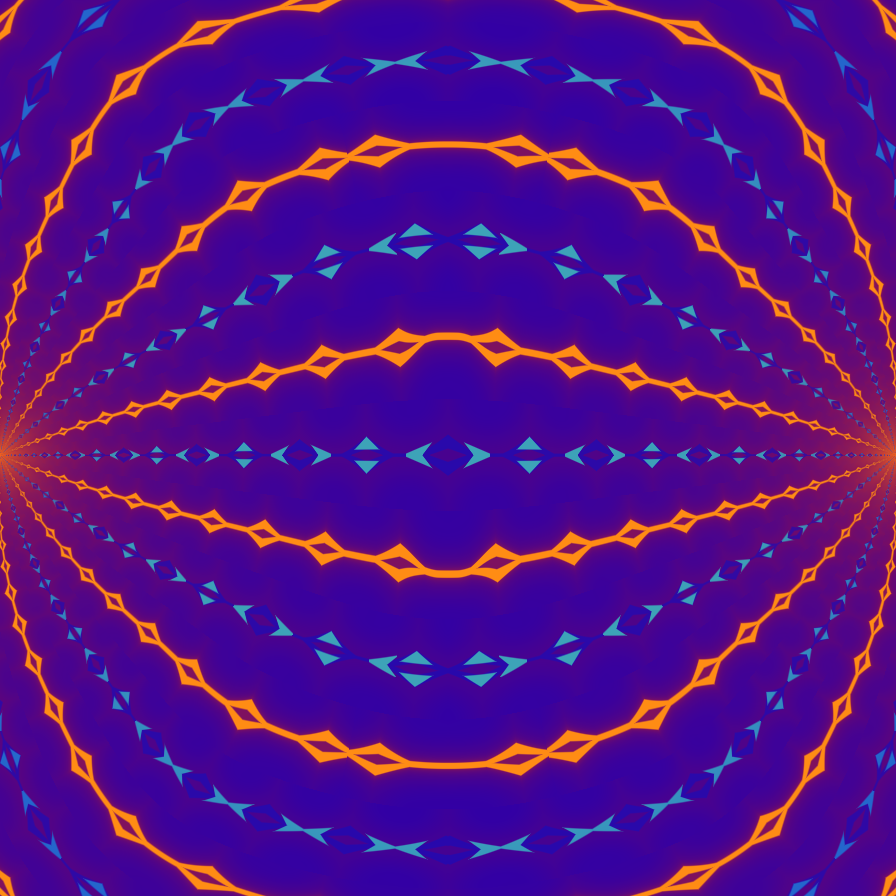
Give the GLSL for this pattern, as a WebGL 2 fragment shader.

```glsl
#version 300 es
precision highp float;
// Lens-shaped fans of orange and cyan diamond chains meeting at two glowing side points.

uniform vec2 u_resolution;
out vec4 fragColor;

float fill(float dist, float blur) {
    return 1.0 - smoothstep(-blur, blur, dist);
}

// Bipolar coordinates about (-1,0) and (1,0): x runs along a chain, y counts the chains.
vec2 fanCoords(vec2 p) {
    float along = 0.5 * log((dot(p + vec2(1, 0), p + vec2(1, 0)) + 1e-6)
                          / (dot(p - vec2(1, 0), p - vec2(1, 0)) + 1e-6));
    float angle = atan(2.0 * p.y, 1.0 - dot(p, p));
    float shoulder = along - 0.75;
    angle -= 0.06 * smoothstep(0.6, 1.45, angle) * exp(-8.0 * shoulder * shoulder);
    float middle = exp(-1.7 * along * along);
    float nearFocus = sinh(angle * 0.63662);
    float nearMiddle = sinh(min(tan(min(angle, 3.0) * 0.5), 3.0));
    float link = along / 0.56 - 0.27 * tanh(1.8 * along);
    return vec2(2.0 * link, 4.0 * mix(nearFocus, nearMiddle, middle));
}

void main() {
    vec2 p = abs((gl_FragCoord.xy / u_resolution - vec2(0.5, 0.492)) * 2.0);
    vec2 fan = fanCoords(p);
    float blur = clamp(0.8 * fwidth(fan.y), 0.004, 0.25);

    // Chain number, diamond number and position inside the diamond's cell
    float row = floor(fan.y + 0.5);
    float phase = row < 0.5 ? 0.0 : row < 1.5 ? 0.55 : max(0.0, 0.62 - 0.15 * row);
    float density = (1.0 + 0.012 * row * row) * (row == 4.0 ? 1.25 : 1.0);
    float along = fan.x * density - phase;
    float cell = floor(along + 0.5);
    float offset = along - cell;
    if (row == 3.0 && along < 0.75) offset = along - 0.46;
    float t = abs(offset);
    // The middle link of the first chain arches outward
    float arch = row == 1.0 ? 0.075 * (1.0 - smoothstep(0.1, 0.5, fan.x)) : 0.0;
    float across = abs(fan.y - row - arch);
    bool warmRow = mod(row, 2.0) > 0.5;

    // Thin link with pointed spikes, pierced by a rhombic hole
    float spike = 0.185 * pow(max(0.0, 1.0 - t / 0.42), 1.4);
    float outline = across - max(warmRow ? 0.034 : 0.016, spike);
    float hole = across + 0.27 * t - 0.06;
    float body = fill(outline, blur) * (1.0 - fill(hole, blur));

    // Ground: blue bubbles, violet seams and the heat of the side points
    float focusDist = length(p - vec2(1, 0));
    float bubble = length(vec2(0.7 * (0.5 - t), 0.5 - across));
    float violet = 0.32 * smoothstep(0.12, 0.55, bubble)
                 + 0.95 * exp(-2.2 * focusDist)
                 + 0.2 * smoothstep(0.85, 1.35, length(p));
    vec3 color = mix(vec3(0.18, 0.0, 0.66), vec3(0.42, 0.02, 0.43), min(violet, 1.0));
    color = mix(color, vec3(0.64, 0.12, 0.25), 0.85 * exp(-6.0 * focusDist));
    color = mix(color, vec3(0.98, 0.42, 0.1), 0.9 * exp(-20.0 * focusDist));

    if (warmRow) {
        float gap = max(outline, 0.0);
        color = mix(color, vec3(0.42, 0.02, 0.43), 0.4 * exp(-7.0 * gap));
        color = mix(color, vec3(0.64, 0.12, 0.25), 0.5 * exp(-28.0 * gap));
        color = mix(color, vec3(1.0, 0.55, 0.08), body);
    } else {
        // Lit tips alternate between the spikes and the ends of the diamonds
        bool upright = mod(cell, 2.0) > 0.5 && !(row == 4.0 && cell < 4.5);
        float spikeTip = max(across - 0.18 * (1.0 - t / 0.24), 0.055 - across);
        float endTip = max(across - 0.11 * (0.54 - t) / 0.34, 0.3 - t - across);
        float tip = upright ? spikeTip : endTip;
        if (row == 2.0 && cell < 0.5) tip = offset > 0.2 ? endTip : spikeTip;
        vec3 cyan = mix(vec3(0.24, 0.64, 0.72), vec3(0.14, 0.4, 0.8),
                        smoothstep(0.75, 1.35, length(p) + 0.1 * p.x));
        color = mix(color, vec3(0.08, 0.05, 0.74), 0.6 * body);
        color = mix(color, cyan, fill(tip, blur) * (1.0 - 0.6 * exp(-7.0 * focusDist)));
    }
    fragColor = vec4(color, 1.0);
}
```
